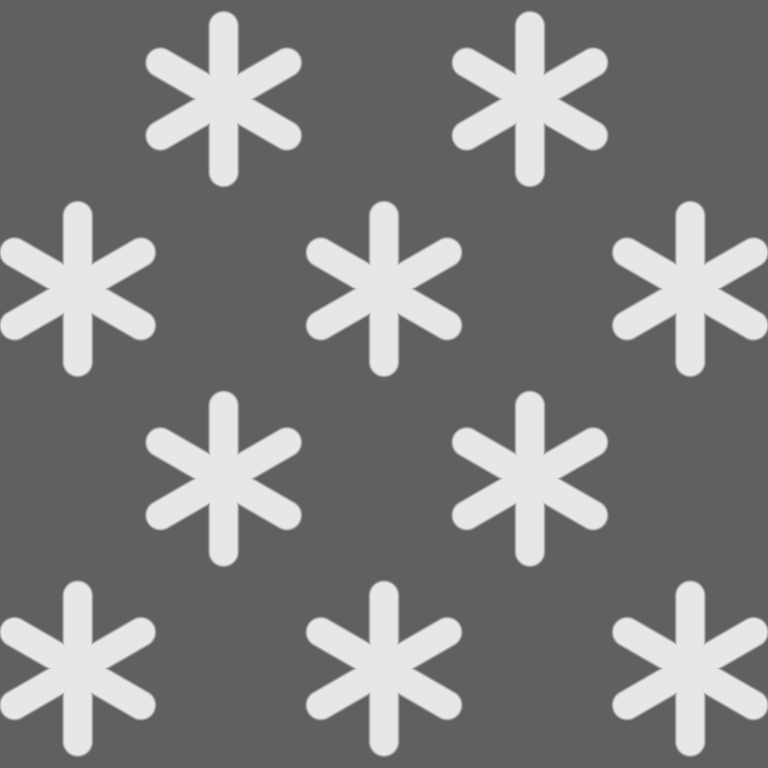
This pattern is drawn by a Shadertoy shader. Its source:

```glsl
#define SPACING vec2(0.3988, 0.2472)
#define FIRST_STAR vec2(0.1012, 0.1294)
#define ROW_SHIFT 0.1900
#define ROWS 4.0
#define EVEN_COLUMNS 3.0
#define ARM_LENGTH 0.0950
#define ARM_RADIUS 0.0190
#define EDGE_SOFTNESS 0.0026
#define GROUND_COLOR vec3(0.378, 0.378, 0.378)
#define STAR_COLOR vec3(0.902, 0.906, 0.910)

// Signed distance to six round-capped arms, two of them vertical
float sdAsterisk(vec2 p) {
    const vec2 foldNormal = vec2(0.8660254, -0.5);
    p = abs(p);
    p -= 2.0 * max(dot(p, foldNormal), 0.0) * foldNormal;
    p.y -= clamp(p.y, 0.0, ARM_LENGTH);
    return length(p) - ARM_RADIUS;
}

// Offset from the nearest star; odd rows are shifted and one star shorter
vec2 nearestStarOffset(vec2 uv) {
    vec2 p = uv - FIRST_STAR;
    float row = clamp(round(p.y / SPACING.y), 0.0, ROWS - 1.0);
    float odd = mod(row, 2.0);
    p.x -= odd * ROW_SHIFT;
    float column = clamp(round(p.x / SPACING.x), 0.0, EVEN_COLUMNS - 1.0 - odd);
    return p - vec2(column, row) * SPACING;
}

void mainImage(out vec4 fragColor, in vec2 fragCoord) {
    vec2 uv = fragCoord / iResolution.y;
    float dist = sdAsterisk(nearestStarOffset(uv));

    // Soft edge, never narrower than one pixel
    float halfWidth = max(EDGE_SOFTNESS, 0.75 / iResolution.y);
    float coverage = 1.0 - smoothstep(-halfWidth, halfWidth, dist);
    fragColor = vec4(mix(GROUND_COLOR, STAR_COLOR, coverage), 1.0);
}
```
